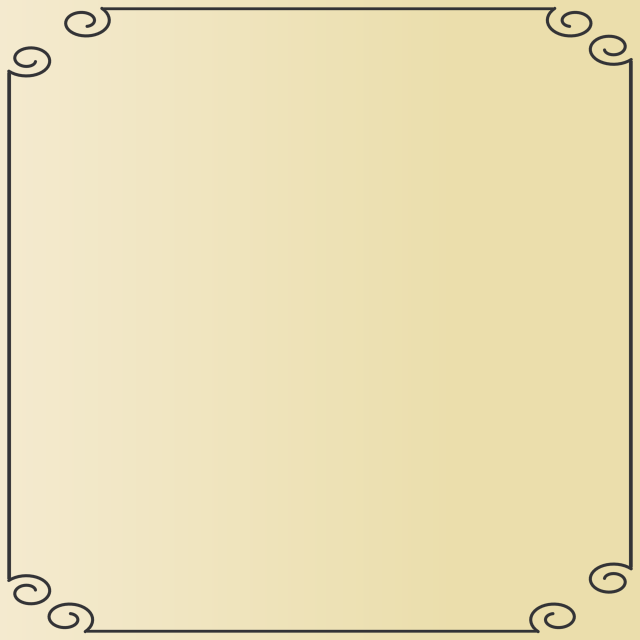
A three.js fragment shader for this background:

```glsl
varying vec2 vUv;

const float QUARTER_TURN = 1.5707963;
const int SCROLL_STEPS = 56;

float segmentDistance(vec2 p, vec2 a, vec2 b) {
  vec2 along = b - a;
  float t = clamp(dot(p - a, along) / dot(along, along), 0.0, 1.0);
  return length(p - a - along * t);
}

// Point on a flattened spiral, with q counted in quarter turns
vec2 scrollPoint(float q, float radius, float flatness, float startAngle, float spin) {
  float angle = startAngle + spin * q * QUARTER_TURN;
  return radius * (1.0 - 0.147 * q) * vec2(cos(angle), flatness * sin(angle));
}

float scrollDistance(vec2 p, float radius, float flatness, float startAngle, float spin) {
  float first = -0.54;
  float last = 4.72;
  vec2 previous = scrollPoint(first, radius, flatness, startAngle, spin);
  float nearest = 1.0;
  for (int i = 1; i <= SCROLL_STEPS; i++) {
    float q = mix(first, last, float(i) / float(SCROLL_STEPS));
    vec2 current = scrollPoint(q, radius, flatness, startAngle, spin);
    nearest = min(nearest, segmentDistance(p, previous, current));
    previous = current;
  }
  return nearest;
}

float stroke(float d, float halfWidth, float blur) {
  return 1.0 - smoothstep(halfWidth - blur, halfWidth + blur, d);
}

vec3 parchment(float x) {
  vec3 paleCream = vec3(0.957, 0.918, 0.812);
  vec3 warmSand = vec3(0.920, 0.871, 0.674);
  return mix(paleCream, warmSand, clamp(x / 0.71, 0.0, 1.0));
}

// Horizontal rule ending in a scroll, mirrored about an offset axis
float topBorder(vec2 p, float blur) {
  float axis = 0.513;
  p.x = axis - abs(p.x - axis);
  float rule = segmentDistance(p, vec2(0.1595, 0.9863), vec2(0.55, 0.9863));
  float scroll = scrollDistance(p - vec2(0.1309, 0.9660), 0.0397, 0.65, 0.0, -1.0);
  return max(stroke(rule, 0.0022, blur), stroke(scroll, 0.0024, blur));
}

// Vertical rule ending in a scroll, raised a little on the right
float sideBorder(vec2 p, float blur) {
  if (p.x > 0.5) p = vec2(1.0 - p.x, p.y - 0.0182);
  float rule = segmentDistance(p, vec2(0.0143, 0.8855), vec2(0.0143, 0.45));
  float scroll = scrollDistance(p - vec2(0.0448, 0.9070), 0.0383, 0.667, -QUARTER_TURN, 1.0);
  return max(stroke(rule, 0.0029, blur), stroke(scroll, 0.0024, blur));
}

void main() {
  vec3 charcoal = vec3(0.20, 0.20, 0.21);
  float blur = max(0.7 * fwidth(vUv.x), 0.0002);

  // The frame repeats under a half turn about the centre
  vec2 p = vUv.y < 0.5 ? 1.0 - vUv : vUv;
  float ink = max(topBorder(p, blur), sideBorder(p, blur));

  gl_FragColor = vec4(mix(parchment(vUv.x), charcoal, ink), 1.0);
}
```
